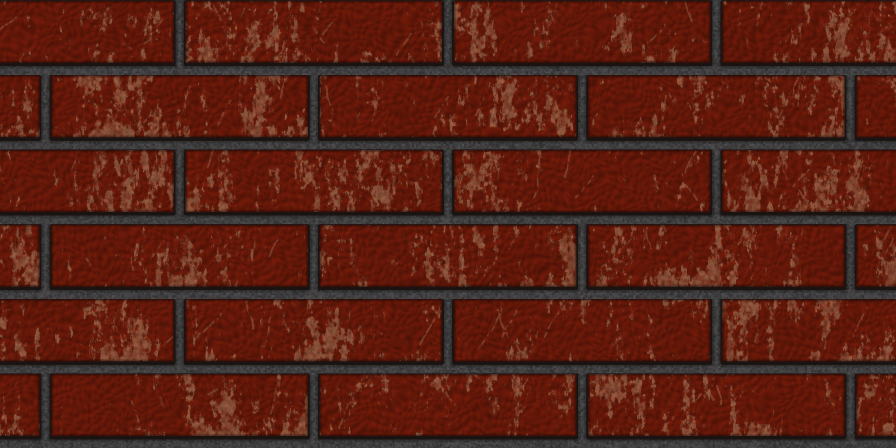
Reproduce this texture procedurally as a Shadertoy shader.

```glsl
// Running-bond wall of embossed red bricks with pale worn streaks and grey mortar.

const float BRICK_PITCH = 3.594;   // brick length including joint, in row heights
const float ROWS = 6.0;

float hash(vec2 p) {
    vec3 q = fract(p.xyx * 0.1031);
    q += dot(q, q.yzx + 33.33);
    return fract((q.x + q.y) * q.z);
}

float valueNoise(vec2 p) {
    vec2 i = floor(p), f = fract(p);
    f = f * f * (3.0 - 2.0 * f);
    return mix(mix(hash(i), hash(i + vec2(1, 0)), f.x),
               mix(hash(i + vec2(0, 1)), hash(i + 1.0), f.x), f.y);
}

float layeredNoise(vec2 p) {
    float sum = 0.0, weight = 0.5;
    for (int i = 0; i < 4; i++) {
        sum += weight * valueNoise(p);
        p = mat2(1.6, 1.2, -1.2, 1.6) * p + 7.3;
        weight *= 0.5;
    }
    return sum / 0.9375;
}

// Distance to the nearest jittered cell point
float cellular(vec2 p) {
    vec2 cell = floor(p);
    float nearest = 2.0;
    for (int y = -1; y <= 1; y++)
    for (int x = -1; x <= 1; x++) {
        vec2 c = cell + vec2(x, y);
        nearest = min(nearest, length(c + vec2(hash(c), hash(c + 41.7)) - p));
    }
    return nearest;
}

float roundedBox(vec2 p, vec2 halfSize, float radius) {
    vec2 d = abs(p) - halfSize + radius;
    return length(max(d, 0.0)) + min(max(d.x, d.y), 0.0) - radius;
}

float segmentDistance(vec2 p, vec2 a, vec2 b) {
    vec2 pa = p - a, ba = b - a;
    return length(pa - ba * clamp(dot(pa, ba) / dot(ba, ba), 0.0, 1.0));
}

// Amount of rubbed-off paint on one brick; uv runs from its lower left
float wearAmount(vec2 uv, vec2 id) {
    vec2 p = uv + 60.0 * vec2(hash(id), hash(id + 19.0));
    float patches = layeredNoise(p * vec2(1.5, 1.1));
    float streaks = layeredNoise(p * vec2(11.0, 3.6));
    float specks = layeredNoise(p * vec2(24.0, 17.0) + 5.0);
    float lowerRub = smoothstep(0.42, 0.18, uv.y) * smoothstep(0.35, 0.7, valueNoise(p * vec2(1.3, 0.5)));
    float level = 0.55 * patches + 0.55 * streaks + 0.32 * specks + 0.10 * lowerRub;
    float wear = smoothstep(0.76, 0.90, level) * (0.5 + 0.7 * specks);

    // Thin broken scratches, mostly upright
    for (int i = 0; i < 5; i++) {
        vec2 seed = id * 7.0 + float(i) * 13.1;
        vec2 start = vec2(0.2 + 3.2 * hash(seed), 0.25 + 0.5 * hash(seed + 3.0));
        vec2 reach = vec2(0.5 * hash(seed + 5.0) - 0.2, 0.15 + 0.3 * hash(seed + 8.0));
        vec2 wobble = vec2(0.05 * (valueNoise(p * 6.0) - 0.5), 0.0);
        float d = segmentDistance(uv + wobble, start, start + reach);
        wear = max(wear, 0.8 * smoothstep(0.026, 0.006, d) * smoothstep(0.3, 0.55, specks));
    }
    return clamp(wear, 0.0, 1.0);
}

void mainImage(out vec4 fragColor, in vec2 fragCoord) {
    float pixel = ROWS / iResolution.y;
    vec2 wall = vec2(fragCoord.x - 0.5 * iResolution.x, fragCoord.y) * pixel;

    // Brick layout: alternate rows shift by half a brick
    float row = floor(wall.y);
    float along = wall.x + 0.5 * BRICK_PITCH * mod(row + 1.0, 2.0);
    vec2 id = vec2(floor(along / BRICK_PITCH), row) + 20.0;
    vec2 uv = vec2(mod(along, BRICK_PITCH), fract(wall.y));
    vec2 fromCentre = uv - vec2(0.5 * BRICK_PITCH, 0.575);
    float face = roundedBox(fromCentre, vec2(1.719, 0.415), 0.025);
    float shadow = roundedBox(fromCentre + vec2(0.0, 0.02), vec2(1.742, 0.441), 0.03);

    // Mortar with fine grit
    float grit = 0.6 * valueNoise(wall * 34.0) + 0.4 * hash(floor(wall * 42.0));
    vec3 colour = vec3(0.25, 0.245, 0.25) * (0.72 + 0.58 * grit);
    colour *= mix(0.72, 1.0, smoothstep(0.0, 0.05, shadow));
    colour = mix(vec3(0.10, 0.075, 0.07), colour, smoothstep(-0.5 * pixel, 0.5 * pixel, shadow));

    // Leathery relief lit from the upper left
    vec2 light = vec2(-0.016, 0.022);
    vec2 warped = wall + 0.04 * sin(wall.yx * 9.0 + 2.0 * sin(wall * 5.0));
    float relief = cellular((warped + light) * 12.0) - cellular((warped - light) * 12.0);
    float tone = 0.94 + 0.12 * layeredNoise(wall * 2.0) + 0.28 * relief;

    // Painted face, worn paint and dark rim
    float wear = wearAmount(uv, id);
    vec3 brick = vec3(0.38, 0.088, 0.03) * tone;
    vec3 worn = mix(vec3(0.43, 0.18, 0.11), vec3(0.56, 0.36, 0.26), wear * wear);
    brick = mix(brick, worn * (0.5 + 0.5 * tone), 0.9 * wear);
    brick *= mix(0.62, 1.0, smoothstep(0.0, 0.045, -face));
    colour = mix(brick, colour, smoothstep(-0.5 * pixel, 0.5 * pixel, face));

    fragColor = vec4(clamp(colour, 0.0, 1.0), 1.0);
}
```
